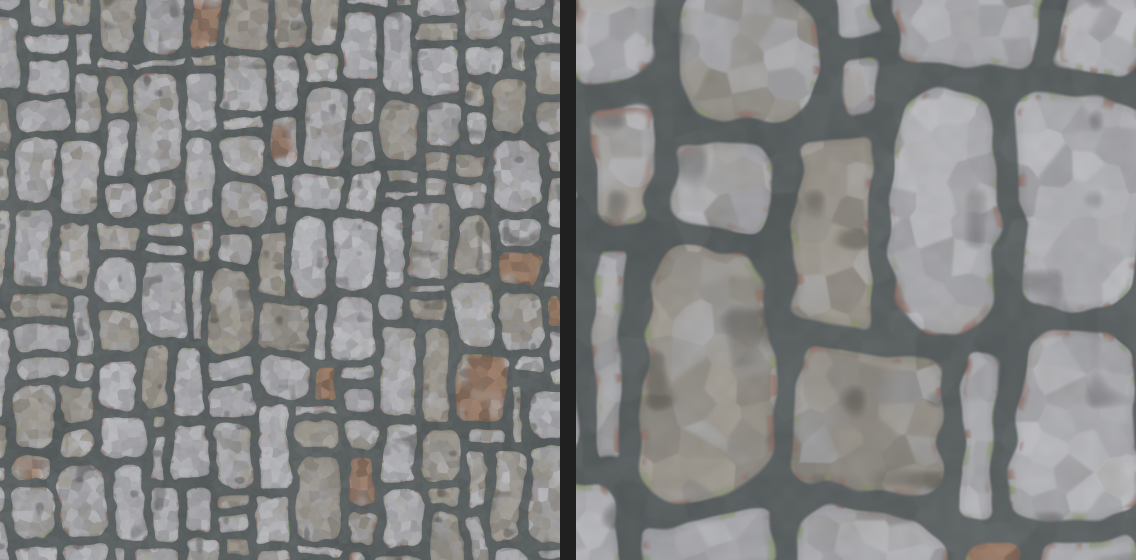
Left: the whole. Right: its middle third, enlarged.
Reproduce this texture procedurally as a Shadertoy shader.

```glsl
// Old paving of upright grey stones set in dark mortar.
// A pinwheel tiling gives interlocking rectangles of mixed size; each is inset,
// rounded, tilted and roughened, then coloured with small soft facets.

float hash(vec2 p) {
    vec3 q = fract(p.xyx * 0.1031);
    q += dot(q, q.yzx + 33.33);
    return fract((q.x + q.y) * q.z);
}

float noise(vec2 p) {
    vec2 i = floor(p), f = fract(p);
    f = f * f * (3.0 - 2.0 * f);
    return mix(mix(hash(i), hash(i + vec2(1, 0)), f.x),
               mix(hash(i + vec2(0, 1)), hash(i + 1.0), f.x), f.y);
}

// Softly blended cell values: x is tone, y is warmth
vec2 facets(vec2 p) {
    vec2 cell = floor(p), sum = vec2(0);
    float total = 0.0;
    for (int y = -1; y <= 1; y++)
    for (int x = -1; x <= 1; x++) {
        vec2 c = cell + vec2(x, y);
        vec2 away = c + 0.1 + 0.8 * vec2(hash(c + 3.7), hash(c + 51.3)) - p;
        float weight = exp(-22.0 * dot(away, away));
        sum += weight * vec2(hash(c + 17.1), hash(c + 83.9));
        total += weight;
    }
    return sum / total;
}

bool isEven(vec2 v) { return mod(v.x + v.y, 2.0) < 0.5; }

// Even squares hold an upright seam, odd squares a level one
float seam(vec2 square) {
    return 0.5 + (hash(square + 9.2) - 0.5) * (isEven(square) ? 0.64 : 0.8);
}

// Signed distance to the stone around a lattice vertex; also gives its id
float stone(vec2 p, vec2 vertex, vec2 pitch, out vec2 id) {
    float a = seam(vertex), b = seam(vertex - 1.0);
    float c = seam(vertex - vec2(0, 1)), e = seam(vertex - vec2(1, 0));
    bool even = isEven(vertex);
    vec2 hi = (vertex + (even ? vec2(a, e) : vec2(c, a))) * pitch;
    vec2 lo = (vertex - 1.0 + (even ? vec2(b, c) : vec2(e, b))) * pitch;
    id = vertex;

    // Some blocks are cut into two shorter stones
    if (hash(vertex + 31.7) < 0.22) {
        float cut = mix(lo.y, hi.y, 0.28 + 0.44 * hash(vertex + 61.3));
        if (p.y < cut) hi.y = cut;
        else { lo.y = cut; id += 100.5; }
    }

    vec2 halfSize = 0.5 * (hi - lo) - mix(0.0062, 0.0088, hash(id + 5.9));
    float narrow = min(halfSize.x, halfSize.y);
    if (narrow < 0.0025) return 1.0;
    float tilt = (hash(id + 23.1) - 0.5) * 0.13;
    vec2 q = p - 0.5 * (lo + hi);
    q += tilt * vec2(-q.y, q.x);
    q.x *= 1.0 + (hash(id + 44.6) - 0.5) * 0.25 * q.y / halfSize.y;
    float radius = narrow * mix(0.25, 0.8, hash(id + 71.4));
    vec2 d = abs(q) - halfSize + radius;
    return length(max(d, 0.0)) + min(max(d.x, d.y), 0.0) - radius;
}

void mainImage(out vec4 fragColor, in vec2 fragCoord) {
    vec2 uv = fragCoord / iResolution.y;

    // Wavering outlines: a slow bend plus fine chipping
    vec2 bend = vec2(noise(uv * 13.0), noise(uv * 13.0 + 40.0)) - 0.5;
    vec2 chip = vec2(noise(uv * 62.0 + 7.0), noise(uv * 62.0 + 90.0)) - 0.5;
    vec2 pitch = 1.0 / vec2(14.0, 9.0);
    vec2 p = uv + 7.0 * pitch + bend * 0.014 + chip * 0.0065;

    // Nearest stone among the four vertices of this square
    float dist = 1.0;
    vec2 id = vec2(0);
    for (int k = 0; k < 4; k++) {
        vec2 candidate;
        float d = stone(p, floor(p / pitch) + vec2(k & 1, k >> 1), pitch, candidate);
        if (d < dist) { dist = d; id = candidate; }
    }

    vec2 facet = facets(uv * 56.0 + 5.0);
    float grain = noise(uv * 150.0) - 0.5;
    float blotch = noise(uv * 34.0 + 13.0);

    // Mortar
    vec3 mortar = vec3(0.355, 0.375, 0.38) + 0.04 * (noise(uv * 9.0 + 3.0) - 0.5);
    mortar += 0.03 * (facet.x - 0.5) + 0.02 * grain;

    // Stone body: cool grey to beige, with lighter and darker facets
    float warmth = 0.55 * hash(id + 12.8) + 0.3 * facet.y + 0.25 * blotch;
    vec3 body = mix(vec3(0.655, 0.657, 0.672), vec3(0.575, 0.56, 0.53),
                    smoothstep(0.45, 0.85, warmth));
    body *= 1.0 + 0.17 * (facet.x - 0.5) + 0.06 * (hash(id + 2.3) - 0.5) + 0.04 * grain;

    // Dark pits and a few rusty stones
    body *= 1.0 - 0.22 * smoothstep(0.78, 0.95, noise(uv * 42.0 + 64.0));
    float rusty = step(0.955, hash(id + 37.5)) * smoothstep(0.1, 0.6, blotch);
    body = mix(body, vec3(0.54, 0.425, 0.35) * (0.85 + 0.3 * facet.x), 0.85 * rusty);

    // Worn rim with faint green and reddish flecks
    float rim = smoothstep(-0.006, 0.0, dist);
    float fleck = noise(uv * 120.0 + 25.0);
    vec3 fleckColor = fleck > 0.5 ? vec3(0.53, 0.58, 0.43) : vec3(0.56, 0.43, 0.39);
    body *= 1.0 - 0.06 * rim;
    body = mix(body, fleckColor, rim * 0.8 * smoothstep(0.16, 0.4, abs(fleck - 0.5)));

    float soft = max(0.0014, 0.8 / iResolution.y);
    fragColor = vec4(mix(body, mortar, smoothstep(-soft, soft, dist)), 1.0);
}
```
